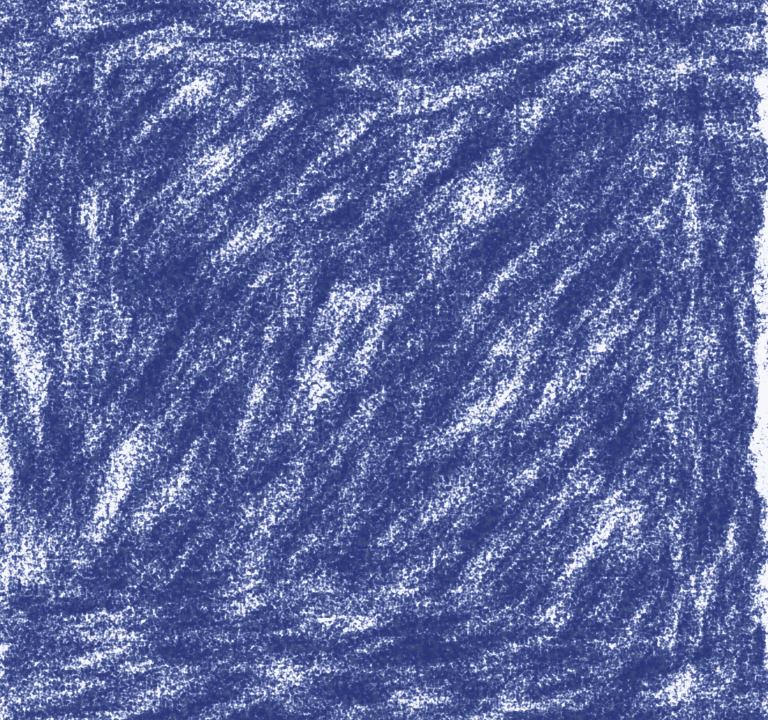
Give the GLSL for this texture, as a Shadertoy shader.

```glsl
#define STROKE_CONTRAST 2.8
#define GRAIN_CONTRAST 2.75
#define GRAIN_SCALE 170.0
#define BARE_PAPER 0.15
#define DIAGONAL_ANGLE 0.87
#define UPRIGHT_ANGLE 1.45
#define LEVEL_ANGLE 0.17
#define INK_DEEP vec3(0.165, 0.205, 0.47)
#define INK_GREY vec3(0.215, 0.275, 0.485)
#define INK_LIGHT vec3(0.44, 0.50, 0.715)
#define PAPER vec3(0.96, 0.97, 0.99)

// Unit gradient for a lattice cell
vec2 cellGradient(vec2 cell) {
    vec3 q = fract(cell.xyx * vec3(0.1031, 0.1030, 0.0973));
    q += dot(q, q.yzx + 33.33);
    float angle = 6.2832 * fract((q.x + q.y) * q.z);
    return vec2(cos(angle), sin(angle));
}

float gradientNoise(vec2 p) {
    vec2 cell = floor(p), f = p - cell;
    vec2 u = f * f * f * (f * (f * 6.0 - 15.0) + 10.0);
    vec2 e = vec2(1.0, 0.0);
    float a = dot(cellGradient(cell), f);
    float b = dot(cellGradient(cell + e.xy), f - e.xy);
    float c = dot(cellGradient(cell + e.yx), f - e.yx);
    float d = dot(cellGradient(cell + e.xx), f - e.xx);
    return mix(mix(a, b, u.x), mix(c, d, u.x), u.y);
}

// Crayon strokes and the gaps between them, drawn along one direction
float strokes(vec2 p, float angle, float seed) {
    vec2 along = vec2(cos(angle), sin(angle));
    vec2 q = vec2(dot(p, along), dot(p, vec2(-along.y, along.x)));
    vec2 frequency = vec2(4.2, 14.0);
    float sum = 0.0, weight = 0.5;
    for (int i = 0; i < 4; i++) {
        sum += weight * gradientNoise(q * frequency + seed + 17.3 * float(i));
        frequency *= vec2(2.0, 2.1);
        weight = i == 0 ? 1.0 : weight * 0.65;
    }
    return sum;
}

void mainImage(out vec4 fragColor, in vec2 fragCoord) {
    vec2 p = fragCoord / iResolution.y;
    vec2 uv = fragCoord / iResolution.xy;

    // Hand wobble bends and frays the strokes
    vec2 sway = vec2(gradientNoise(p * 2.3 + 5.0), gradientNoise(p * 2.3 + 31.0));
    vec2 fray = vec2(gradientNoise(p * 38.0 + 9.0), gradientNoise(p * 38.0 + 57.0));
    vec2 hand = p + 0.06 * sway + 0.006 * fray;

    // Diagonal in the middle, upright at the sides, level at top and bottom
    vec2 off = abs(uv - 0.5) + 0.12 * sway;
    float upright = smoothstep(0.29, 0.45, off.x);
    float level = smoothstep(0.28, 0.43, off.y);
    vec3 share = vec3((1.0 - upright) * (1.0 - level), upright * (1.0 - 0.5 * level), level);
    share /= length(share);
    float gaps = share.x * strokes(hand, DIAGONAL_ANGLE, 3.0)
               + share.y * strokes(hand, UPRIGHT_ANGLE, 71.0)
               + share.z * strokes(hand, LEVEL_ANGLE, 143.0);

    // Paper tooth, with small clumps
    float tooth = gradientNoise(p * GRAIN_SCALE)
                + 0.8 * gradientNoise(p.yx * GRAIN_SCALE * 1.83 + 23.0)
                + 0.4 * gradientNoise(p * GRAIN_SCALE * 0.45 + 61.0);

    // Thin colour on the left border, ragged bare strip on the right
    float ragged = gradientNoise(vec2(2.3, p.y * 5.0)) + 0.3 * fray.x;
    float leftBorder = smoothstep(0.045, 0.0, uv.x + 0.03 * ragged);
    float rightBorder = smoothstep(0.016, 0.002, 1.0 - uv.x + 0.04 * ragged);

    // Bareness grows steeply and eases off toward clean paper
    float bareness = STROKE_CONTRAST * gaps + GRAIN_CONTRAST * tooth
                   + 1.0 * leftBorder + 3.0 * rightBorder;
    float exposed = BARE_PAPER * exp(bareness);
    float tone = exposed / pow(1.0 + exposed * exposed * exposed, 1.0 / 3.0);

    // Ink to paper ramp
    float greyness = smoothstep(-0.1, 0.45, gradientNoise(p * 95.0 + 11.0));
    vec3 ink = mix(INK_DEEP, INK_GREY, greyness);
    vec3 color = mix(ink, INK_LIGHT, min(tone / 0.33, 1.0));
    color = mix(color, PAPER, clamp((tone - 0.33) / 0.67, 0.0, 1.0));
    fragColor = vec4(color, 1.0);
}
```
